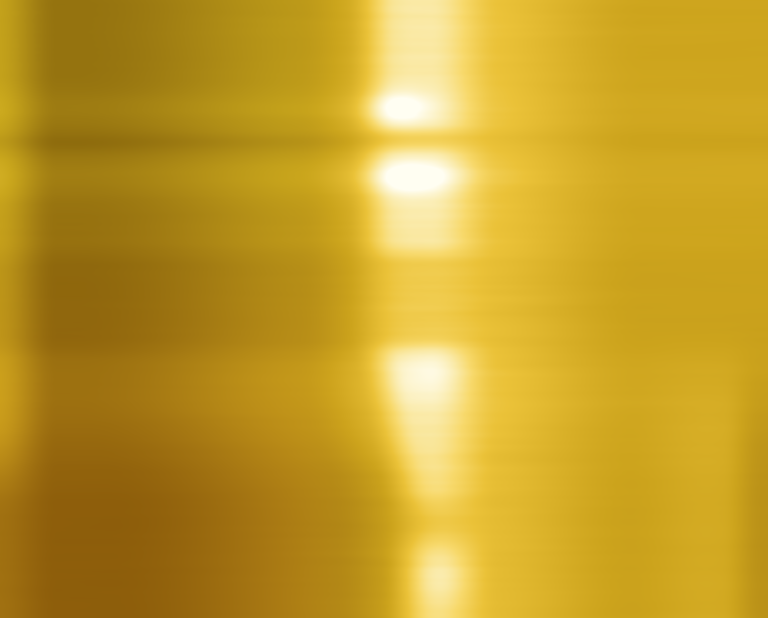
Write a Shadertoy shader that draws this texture.

```glsl
#define STREAK_AMOUNT 0.035
#define STREAK_DENSITY 75.0
#define STREAK_STRETCH 3.5
#define SHADOW_TONE 0.20
#define RIM_TONE 0.47
#define SHEEN_GAIN 0.19
#define FLARE_GAIN 0.15
#define LOWER_SHIFT 0.045

vec2 hashGradient(vec2 cell) {
    vec2 h = vec2(dot(cell, vec2(127.1, 311.7)), dot(cell, vec2(269.5, 183.3)));
    return 2.0 * fract(sin(h) * 43758.5) - 1.0;
}

float gradientNoise(vec2 p) {
    vec2 i = floor(p), f = fract(p);
    vec2 u = f * f * f * (f * (f * 6.0 - 15.0) + 10.0);
    vec2 e = vec2(0.0, 1.0);
    float low = mix(dot(hashGradient(i), f),
                    dot(hashGradient(i + e.yx), f - e.yx), u.x);
    float high = mix(dot(hashGradient(i + e.xy), f - e.xy),
                     dot(hashGradient(i + e.yy), f - e.yy), u.x);
    return mix(low, high, u.y);
}

float bell(float x, float center, float width) {
    float d = (x - center) / width;
    return exp(-d * d);
}

float ramp(float x, float a, float b) {
    return clamp((x - a) / (b - a), 0.0, 1.0);
}

float plateau(float x, float a, float b, float soft) {
    return smoothstep(a - soft, a + soft, x) * (1.0 - smoothstep(b - soft, b + soft, x));
}

// Brushed streaks in several sizes, long in x and thin in y
float brushedStreaks(vec2 p) {
    float sum = 0.0, weight = 0.6;
    vec2 scale = vec2(STREAK_STRETCH, STREAK_DENSITY * 0.4);
    for (int i = 0; i < 3; i++) {
        sum += weight * gradientNoise(p * scale + float(i) * 17.3);
        scale *= vec2(1.3, 1.9);
        weight *= 0.8;
    }
    return sum;
}

// Dark gold through yellow to near white
vec3 goldRamp(float t) {
    vec3 c = mix(vec3(0.50, 0.34, 0.03), vec3(0.63, 0.47, 0.07), ramp(t, 0.05, 0.25));
    c = mix(c, vec3(0.80, 0.64, 0.11), ramp(t, 0.25, 0.50));
    c = mix(c, vec3(0.92, 0.76, 0.22), ramp(t, 0.50, 0.68));
    c = mix(c, vec3(0.97, 0.85, 0.42), ramp(t, 0.68, 0.80));
    c = mix(c, vec3(0.98, 0.92, 0.67), ramp(t, 0.80, 0.90));
    return mix(c, vec3(1.0, 0.995, 0.95), ramp(t, 0.90, 1.02));
}

void mainImage(out vec4 fragColor, in vec2 fragCoord) {
    vec2 uv = fragCoord / iResolution.xy;
    float x = uv.x;
    float depth = 1.0 - uv.y;
    float lower = smoothstep(0.62, 0.84, depth);
    float leftX = x - LOWER_SHIFT * lower;

    // Broad reflection: left rim, shadow, rise to the sheen, right falloff
    float rim = RIM_TONE - 0.16 * smoothstep(0.68, 0.85, depth);
    float tone = mix(rim, SHADOW_TONE, smoothstep(-0.005, 0.075, x));
    tone += 0.24 * smoothstep(0.10, 0.44, leftX);
    tone += 0.26 * smoothstep(0.39, 0.54, leftX);
    tone -= 0.19 * smoothstep(0.60, 0.84, x);

    // Horizontal bands, strongest on the left
    float bands = 0.05 * bell(depth, 0.175, 0.03) - 0.05 * bell(depth, 0.23, 0.015)
                + 0.07 * bell(depth, 0.285, 0.035)
                - 0.055 * plateau(depth, 0.41, 0.57, 0.025)
                + 0.02 * bell(depth, 0.64, 0.08) - 0.085 * lower;
    tone += bands * mix(1.0, 0.35, smoothstep(0.42, 0.75, x));

    // Vertical sheen with a firm left edge and a soft right edge
    float slant = 0.02 * smoothstep(0.52, 0.66, depth) * (1.0 - lower);
    float sheen = smoothstep(0.450, 0.515, leftX - slant)
                * (1.0 - smoothstep(0.56, 0.65, x));
    float gain = SHEEN_GAIN + 0.03 * bell(depth, 0.61, 0.04)
               - 0.12 * plateau(depth, 0.41, 0.56, 0.02)
               - 0.11 * bell(depth, 0.225, 0.018)
               - 0.11 * bell(depth, 0.845, 0.035)
               + 0.05 * bell(depth, 0.935, 0.04);
    tone += sheen * gain;

    // White flares within the sheen
    tone += FLARE_GAIN * bell(x, 0.515, 0.045) * bell(depth, 0.175, 0.028);
    tone += FLARE_GAIN * bell(x, 0.535, 0.060) * bell(depth, 0.288, 0.030);
    tone += 0.06 * bell(x, 0.565, 0.045) * bell(depth, 0.60, 0.045);
    tone += 0.05 * bell(x, 0.585, 0.035) * bell(depth, 0.935, 0.05);

    // Lower right glow and darkened border
    float lowRight = smoothstep(0.50, 0.75, depth);
    tone += 0.06 * bell(x, 0.92, 0.07) * lowRight;
    tone -= 0.10 * smoothstep(0.94, 0.99, x) * lowRight;

    float streakMask = 0.35 + 0.65 * bell(x, 0.59, 0.16);
    tone += STREAK_AMOUNT * streakMask * brushedStreaks(vec2(x, depth));

    // Olive tint above, amber tint below in the shaded side
    vec3 color = goldRamp(tone);
    float shade = 1.0 - smoothstep(0.35, 0.50, x);
    float warmth = mix(-0.018, 0.018, smoothstep(0.15, 0.85, depth));
    color += shade * warmth * vec3(0.7, -0.8, 0.0);
    fragColor = vec4(clamp(color, 0.0, 1.0), 1.0);
}
```
